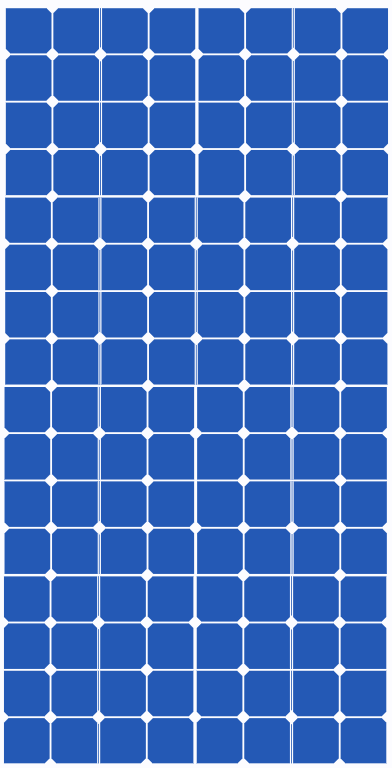
Give the GLSL for this pattern, as a WebGL 1 fragment shader.

```glsl
precision highp float;
// A wall of blue solar cells, 8 across and 16 down, on a white backing.
// Each cell is the inside of two edge distances and a diagonal corner cut;
// cells form 2 by 4 panels with wider gaps, thin seams and a slight drift.

uniform vec2 u_resolution;

// Lengths are fractions of the canvas height.
#define CELLS       vec2(8.0, 16.0)
#define PANEL       vec2(2.0, 4.0)
#define ORIGIN      vec2(0.0053, 0.0091)
#define PITCH       vec2(0.06276, 0.06165)
#define LINE_HALF   0.0012
#define PANEL_HALF  vec2(0.0021, 0.0016)
#define CORNER_CUT  0.0092
#define SEAM_HALF   0.0005
#define ROW_DRIFT   0.0008
#define PANEL_WOBBLE 0.0004
#define CELL_BLUE   vec3(0.14, 0.35, 0.71)
#define BACK_WHITE  vec3(0.99, 0.99, 1.0)

float hash(vec2 v) {
  return fract(sin(dot(v, vec2(127.1, 311.7))) * 437.585);
}

// Coverage of a shape from its inside distance, smoothed over one pixel.
float coverage(float inside) {
  return clamp(inside * u_resolution.y + 0.5, 0.0, 1.0);
}

void main() {
  // Position measured from the top left of the cell grid
  vec2 p = vec2(gl_FragCoord.x, u_resolution.y - gl_FragCoord.y) / u_resolution.y;
  p -= ORIGIN;

  // Lower panel rows drift to the left
  float panelRow = clamp(floor(p.y / (PITCH.y * PANEL.y)), 0.0, CELLS.y / PANEL.y - 1.0);
  p.x += ROW_DRIFT * panelRow;

  // Cell, its panel, and the nearest grid crossing
  vec2 cell = clamp(floor(p / PITCH), vec2(0.0), CELLS - 1.0);
  vec2 crossing = clamp(floor(p / PITCH + 0.5), cell, cell + 1.0);
  vec2 inward = 1.0 - 2.0 * (crossing - cell);
  vec2 offset = p - crossing * PITCH;
  vec2 panel = floor(cell / PANEL);
  float wobble = (hash(panel) - 0.5) * PANEL_WOBBLE;
  vec2 fromEdge = (offset + vec2(wobble, 0.0)) * inward;

  // Wider gaps where panels meet
  vec2 onPanelEdge = 1.0 - step(0.5, mod(crossing, PANEL));
  vec2 gap = mix(vec2(LINE_HALF), PANEL_HALF, onPanelEdge);
  vec2 edge = fromEdge - gap;

  // Corners are cut unless both grid lines are even
  vec2 odd = mod(crossing, 2.0);
  float cut = CORNER_CUT * max(odd.x, odd.y);
  float corner = (fromEdge.x + fromEdge.y - cut) * 0.7071;
  float cellMask = coverage(min(min(edge.x, edge.y), corner));

  // Thin blue seams inside panel gaps; the middle gap shows one row only
  float inner = step(0.5, crossing.x) * step(crossing.x, CELLS.x - 0.5);
  float middle = 1.0 - step(0.5, abs(crossing.x - CELLS.x * 0.5));
  float secondRow = 1.0 - step(0.5, abs(panelRow - 1.0));
  float shown = onPanelEdge.x * inner * mix(1.0, secondRow, middle);
  float seam = min(SEAM_HALF - abs(offset.x), min(edge.y, corner));
  float seamMask = shown * coverage(seam);

  gl_FragColor = vec4(mix(BACK_WHITE, CELL_BLUE, max(cellMask, seamMask)), 1.0);
}
```
